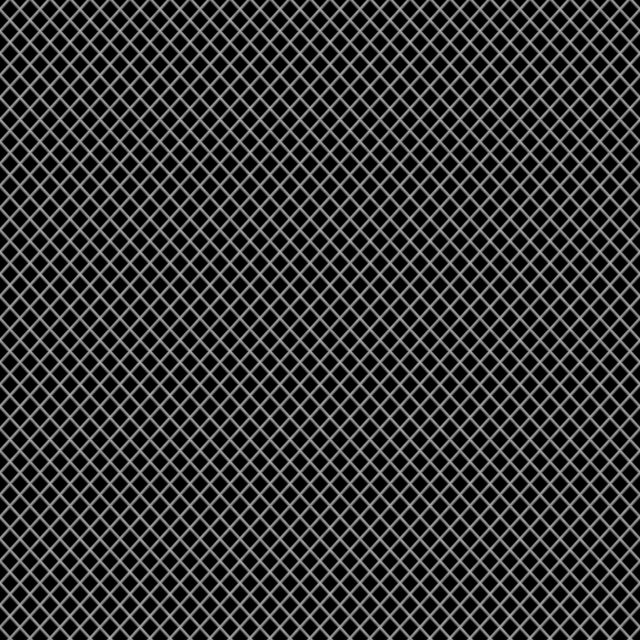
A three.js fragment shader for this pattern:

```glsl
// Diamond wire mesh on black: two families of diagonal wires crossing in a
// 32 by 29 grid. Each wire is a periodic distance shaded as a rounded rod lit
// from above, with faint wear from wrapping gradient noise.

varying vec2 vUv;

const vec2  REPEATS     = vec2(32.0, 29.0);  // diamonds across and down
const vec2  CROSSING    = vec2(0.5, 0.07);   // a crossing, in cell units
const float HALF_WIDTH  = 0.115;             // of the gap between wires
const float EDGE_SOFT   = 0.05;
const float RIM_TONE    = 0.28;
const float SHINE       = 0.31;
const float SHINE_SHIFT = 0.2;               // highlight moved to the upper side
const float SHINE_FALL  = 2.5;
const float KNOT_GLOW   = 0.06;
const vec2  WEAR_GRID   = vec2(96.0, 87.0);  // noise cells, whole for tiling
const float WEAR_AMOUNT = 0.14;
const vec3  BACKGROUND  = vec3(0.0);
const vec3  METAL       = vec3(1.0);

// Unit gradient for a lattice corner, wrapped at the canvas edges
vec2 cornerGradient(vec2 corner) {
  vec2 c = mod(corner, WEAR_GRID);
  float angle = 6.2832 * fract(sin(dot(c, vec2(127.1, 311.7))) * 4375.85);
  return vec2(cos(angle), sin(angle));
}

float gradientNoise(vec2 p) {
  vec2 i = floor(p);
  vec2 f = p - i;
  vec2 u = f * f * f * (f * (f * 6.0 - 15.0) + 10.0);
  vec2 e = vec2(1.0, 0.0);
  float a = dot(cornerGradient(i), f);
  float b = dot(cornerGradient(i + e.xy), f - e.xy);
  float c = dot(cornerGradient(i + e.yx), f - e.yx);
  float d = dot(cornerGradient(i + e.xx), f - e.xx);
  return mix(mix(a, b, u.x), mix(c, d, u.x), u.y);
}

// Signed distance to the nearest whole number
float toNearestWire(float x) {
  return fract(x + 0.5) - 0.5;
}

float wireCover(float d) {
  return 1.0 - smoothstep(HALF_WIDTH - EDGE_SOFT, HALF_WIDTH + EDGE_SOFT, abs(d));
}

// Rounded rod: bright ridge falling off to darker rims
float wireTone(float d) {
  float x = d / HALF_WIDTH - SHINE_SHIFT;
  return wireCover(d) * (RIM_TONE + SHINE * exp(-SHINE_FALL * x * x));
}

void main() {
  vec2 cell = vUv * REPEATS - CROSSING;

  // Falling and rising wires, both distances positive towards the top
  float falling = toNearestWire(cell.y + cell.x);
  float rising  = toNearestWire(cell.y - cell.x);

  // Join the wires and lift the crossings slightly
  float tone = max(wireTone(falling), wireTone(rising));
  tone += KNOT_GLOW * wireCover(falling) * wireCover(rising);

  // Faint uneven wear
  tone *= 1.0 + WEAR_AMOUNT * gradientNoise(vUv * WEAR_GRID);

  gl_FragColor = vec4(mix(BACKGROUND, METAL, tone), 1.0);
}
```
